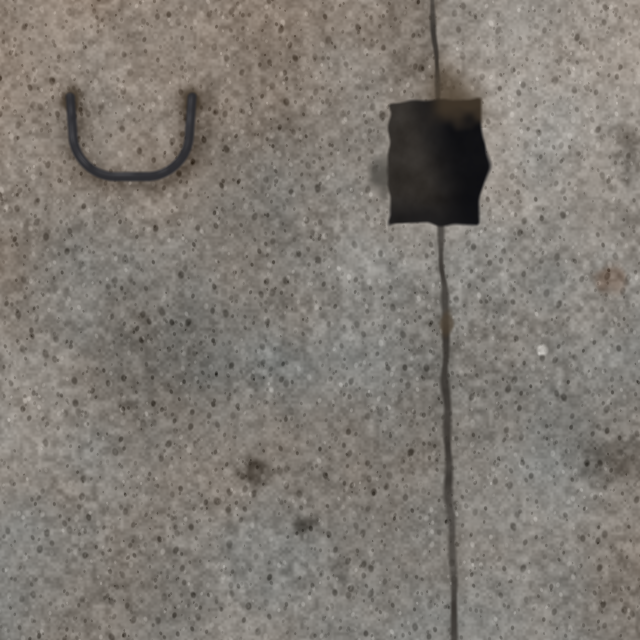
Reproduce this texture procedurally as a Shadertoy shader.

```glsl
const vec3 CONCRETE = vec3(0.515, 0.503, 0.482);
const vec3 WARM_TINT = vec3(0.035, 0.003, -0.018);
const vec3 SOOT = vec3(0.065, 0.065, 0.075);
const vec3 HOLE_WALL = vec3(0.20, 0.185, 0.17);
const vec3 RUST = vec3(0.30, 0.25, 0.19);
const vec3 IRON = vec3(0.17, 0.17, 0.185);
const vec2 HOLE_CENTER = vec2(0.678, 0.746);
const vec2 HOLE_HALF = vec2(0.071, 0.097);
const vec2 HANDLE_CENTER = vec2(0.205, 0.865);
const vec2 HANDLE_HALF = vec2(0.091, 0.141);
const float HANDLE_TOP = 0.848;
const float HANDLE_RADIUS = 0.0065;
const float MOTTLE = 0.19;
const float GRAIN = 0.17;

float hash(vec2 p) {
    return fract(sin(dot(p, vec2(127.1, 311.7))) * 43758.55);
}

float noise(vec2 p) {
    vec2 i = floor(p), f = fract(p);
    f = f * f * (3.0 - 2.0 * f);
    return mix(mix(hash(i), hash(i + vec2(1, 0)), f.x),
               mix(hash(i + vec2(0, 1)), hash(i + vec2(1, 1)), f.x), f.y);
}

float fbm(vec2 p) {
    float sum = 0.0, amp = 0.5;
    for (int i = 0; i < 5; i++) {
        sum += amp * noise(p);
        p = mat2(1.6, 1.2, -1.2, 1.6) * p + 7.3;
        amp *= 0.5;
    }
    return sum;
}

float roundBox(vec2 p, vec2 halfSize, float r) {
    vec2 q = abs(p) - halfSize + r;
    return length(max(q, 0.0)) + min(max(q.x, q.y), 0.0) - r;
}

// Soft elliptical patch with a ragged outline
float blot(vec2 p, vec2 center, vec2 radius) {
    float d = length((p - center) / radius) + 0.7 * (noise(p * 65.0) - 0.5);
    return 1.0 - smoothstep(0.4, 1.25, d);
}

// Scattered pits, one candidate per cell
float pits(vec2 p, float cells, float density) {
    vec2 g = p * cells, id = floor(g);
    float cover = 0.0;
    for (int y = -1; y <= 1; y++)
    for (int x = -1; x <= 1; x++) {
        vec2 c = id + vec2(x, y);
        vec2 d = g - c - vec2(hash(c), hash(c + 31.7));
        d.x += 0.4 * d.y * (hash(c + 5.1) - 0.5);
        float r = mix(0.16, 0.36, hash(c + 11.3));
        float here = step(hash(c + 57.9), density) * mix(0.4, 1.0, hash(c + 3.7));
        cover = max(cover, here * (1.0 - smoothstep(0.35 * r, r, length(d * vec2(1.0, 0.75)))));
    }
    return cover;
}

vec3 concrete(vec2 p) {
    vec3 col = CONCRETE + MOTTLE * (fbm(p * 5.0 + 2.0) - 0.48);
    col += WARM_TINT * (smoothstep(0.3, 1.0, p.y - 0.35 * p.x) + 1.6 * (fbm(p * 7.0 + 19.0) - 0.4));

    // Broad light and dark areas
    col += 0.055 * smoothstep(0.70, 0.80, p.x) * smoothstep(0.35, 0.7, p.y);
    col += 0.03 * smoothstep(0.7, 1.0, p.y) * smoothstep(0.5, 0.1, p.x);
    col -= 0.035 * smoothstep(0.35, 0.0, p.y) * smoothstep(0.75, 0.2, p.x);
    col -= 0.05 * blot(p, vec2(0.26, 0.46), vec2(0.14, 0.12));
    col += 0.03 * blot(p, vec2(0.48, 0.42), vec2(0.15, 0.14));
    col -= 0.06 * blot(p, vec2(0.635, 0.97), vec2(0.06, 0.12));

    // Grains and pits
    col += GRAIN * (noise(p * 95.0) - 0.5) * (0.4 + 0.6 * noise(p * 12.0));
    col += 0.5 * GRAIN * (noise(p * 210.0) - 0.5);
    col -= 0.17 * pits(p, 52.0, 0.30) + 0.12 * pits(p + 3.0, 90.0, 0.25);
    col += 0.10 * pits(p + 8.0, 64.0, 0.22);

    // Individual stains and a chip
    col -= 0.17 * blot(p, vec2(0.397, 0.26), vec2(0.026, 0.030));
    col -= 0.15 * blot(p, vec2(0.475, 0.18), vec2(0.017));
    col -= 0.10 * blot(p, vec2(0.534, 0.11), vec2(0.018, 0.025));
    col -= 0.10 * blot(p, vec2(0.98, 0.76), vec2(0.025, 0.06));
    col -= 0.10 * blot(p, vec2(0.96, 0.28), vec2(0.07, 0.04));
    col -= vec3(0.06, 0.10, 0.12) * blot(p, vec2(0.955, 0.565), vec2(0.028, 0.03));
    col += 0.25 * blot(p, vec2(0.847, 0.453), vec2(0.008));
    return col;
}

vec3 drawSeam(vec3 col, vec2 p) {
    float x = p.x - (0.710 - 0.032 * p.y + 0.006 * (noise(vec2(2.0, p.y * 22.0)) - 0.5));
    float width = mix(0.0065, 0.003, smoothstep(0.2, 1.0, p.y));
    width *= 0.55 + 0.9 * noise(vec2(7.0, p.y * 30.0));
    col -= 0.05 * exp(-abs(x) / 0.013);
    col += 0.035 * exp(-pow((x - 0.024) / 0.012, 2.0));
    float cut = 1.0 - smoothstep(width * 0.3, width + 0.003, abs(x));
    col = mix(col, vec3(0.21, 0.195, 0.18), cut * (0.55 + 0.4 * noise(vec2(4.0, p.y * 40.0))));
    col = mix(col, RUST, 0.6 * blot(p, vec2(0.698, 0.495), vec2(0.010, 0.022)));

    // Stain widening down to the opening
    float fall = smoothstep(0.94, 0.84, p.y) * step(0.8, p.y);
    float spread = 1.0 - smoothstep(0.0, 0.008 + 0.06 * fall, abs(x - 0.025 * fall));
    return mix(col, RUST, 0.8 * fall * spread);
}

vec3 drawHole(vec3 col, vec2 p, float px) {
    vec2 q = p - HOLE_CENTER;
    q.y -= 0.07 * q.x * smoothstep(0.0, 0.1, q.y);
    q.x -= 0.017 * exp(-pow(q.y / 0.035, 2.0)) * smoothstep(0.0, 0.07, q.x);
    q += 0.008 * (vec2(noise(p * 45.0), noise(p * 45.0 + 9.0)) - 0.5);
    float d = roundBox(q, HOLE_HALF, 0.006);
    col += 0.06 * exp(-max(d, 0.0) / 0.012) * smoothstep(-0.06, -0.1, q.y);
    col = mix(col, vec3(0.31, 0.30, 0.28), 0.8 * blot(p, vec2(0.602, 0.724), vec2(0.024, 0.032)));

    float shade = smoothstep(-0.03, 0.045, q.x + 0.25 * q.y);
    vec3 inside = mix(HOLE_WALL, SOOT, shade) + 0.12 * (fbm(p * 32.0) - 0.48) * (1.0 - 0.7 * shade);
    inside = mix(inside, SOOT, 0.6 * smoothstep(-0.045, -0.09, q.y));
    float lip = smoothstep(0.055, 0.09, q.y + 0.015 * noise(p * 60.0)) * smoothstep(-0.02, 0.02, q.x);
    inside = mix(inside, RUST, 0.75 * lip);
    return mix(col, inside, 1.0 - smoothstep(-0.002 - px, 0.002 + px, d));
}

float handleDistance(vec2 p) {
    vec2 q = p - HANDLE_CENTER;
    q.x -= 0.07 * (p.y - 0.79) * sign(q.x);
    float d = abs(roundBox(q, HANDLE_HALF, 0.062));
    return length(vec2(d, max(p.y - HANDLE_TOP, 0.0)));
}

vec3 drawHandle(vec3 col, vec2 p, float px) {
    float d = handleDistance(p);
    float shadow = handleDistance(p + vec2(-0.006, 0.010));
    col -= 0.15 * exp(-pow(shadow / 0.022, 2.0));
    vec2 foot = vec2(abs(p.x - HANDLE_CENTER.x) - 0.094, p.y - 0.838);
    col = mix(col, RUST * 0.8, 0.75 * blot(foot, vec2(0), vec2(0.015, 0.024)));
    float lit = exp(-pow((handleDistance(p + vec2(0.002, -0.004)) - 0.001) / 0.003, 2.0));
    vec3 metal = IRON + 0.09 * lit * noise(p * 70.0);
    return mix(col, metal, 0.95 * (1.0 - smoothstep(-px - 0.001, px + 0.002, d - HANDLE_RADIUS)));
}

void mainImage(out vec4 fragColor, in vec2 fragCoord) {
    vec2 p = fragCoord / iResolution.xy;
    float px = 1.0 / iResolution.y;
    vec3 col = concrete(p);
    col = drawSeam(col, p);
    col = drawHole(col, p, px);
    col = drawHandle(col, p, px);
    fragColor = vec4(clamp(col, 0.0, 1.0), 1.0);
}
```
